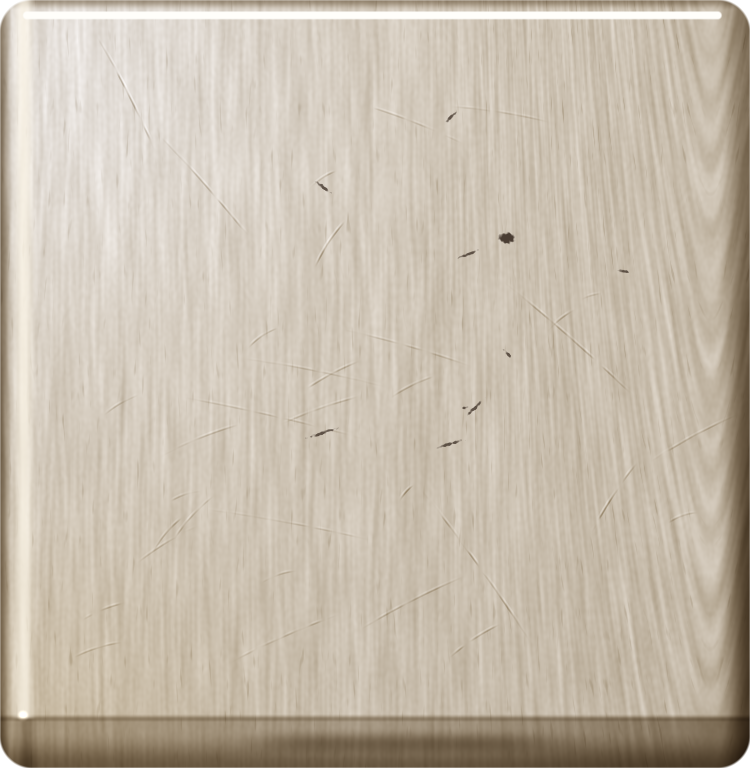
Write a Shadertoy shader that draws this texture.

```glsl
// A pale, lacquered oak block with rounded corners and bevelled, glossy edges.
// Gradient noise stretched along the grain makes the fibres; loops scatter the
// scratches and nicks; shade profiles measured from each side make the bevels.

const vec3 OAK = vec3(0.795, 0.753, 0.69);
const vec3 TONE_STEP = vec3(0.075, 0.084, 0.1);   // colour change per unit of tone
const vec3 GLEAM = vec3(0.05, 0.065, 0.095);
const vec3 NICK_COLOR = vec3(0.29, 0.24, 0.2);
const vec3 SHADE_WARMTH = vec3(0.85, 1.0, 1.25);  // shadows lose blue first
const vec3 BACKDROP = vec3(1.0);
const float CORNER_RADIUS = 0.042;
const float FRONT_HEIGHT = 0.065;
const float RIGHT_WIDTH = 0.046;
const float ARCH_AXIS = 0.925;
const float SCRATCH_WIDTH = 0.0019;
const int SCRATCHES = 34;
const int NICKS = 9;

vec2 hash2(vec2 p) {
    vec2 q = vec2(dot(p, vec2(127.1, 311.7)), dot(p, vec2(269.5, 183.3)));
    return fract(sin(q) * 43758.55);
}

float gradientNoise(vec2 p) {
    vec2 i = floor(p), f = fract(p);
    vec2 u = f * f * f * (f * (f * 6.0 - 15.0) + 10.0);
    vec2 e = vec2(0.0, 1.0);
    float a = dot(hash2(i) * 2.0 - 1.0, f);
    float b = dot(hash2(i + e.yx) * 2.0 - 1.0, f - e.yx);
    float c = dot(hash2(i + e.xy) * 2.0 - 1.0, f - e.xy);
    float d = dot(hash2(i + e.yy) * 2.0 - 1.0, f - e.yy);
    return mix(mix(a, b, u.x), mix(c, d, u.x), u.y);
}

float band(float x, float center, float halfWidth) {
    return smoothstep(halfWidth, 0.0, abs(x - center));
}

// Fibres run upright and bend into pointed arches near the right side
float grainTone(vec2 p) {
    float away = p.x - ARCH_AXIS;
    float arch = smoothstep(0.38, 0.0, abs(away));
    float across = sqrt(away * away + 0.0003) - 0.2 * arch * p.y;
    across += 0.006 * gradientNoise(p * vec2(5.0, 2.5));
    float tone = 1.15 * gradientNoise(vec2(across * 165.0, p.y * 11.0));
    tone += 0.75 * gradientNoise(vec2(across * 75.0, p.y * 3.5) + 31.0);
    tone += 0.5 * gradientNoise(vec2(across * 18.0, p.y * 1.4) + 57.0);
    tone += 0.35 * gradientNoise(p * vec2(190.0, 120.0));
    float pores = gradientNoise(vec2(across * 210.0, p.y * 32.0) + 83.0);
    tone -= 0.9 * smoothstep(0.22, 0.6, pores);
    float rings = sin(across * 340.0 + 5.0 * gradientNoise(p * vec2(9.0, 4.0)));
    return tone + 0.34 * rings * arch;
}

// Hairline scratches: a dark groove with a lit lip beside it
float scratchTone(vec2 p, vec2 size) {
    float tone = 0.0;
    for (int i = 0; i < SCRATCHES; i++) {
        vec2 r = hash2(vec2(float(i), 4.0)), s = hash2(vec2(float(i), 9.0));
        float angle = mix(0.1, 1.0, s.x) * (r.y + s.y > 1.1 ? -1.3 : 1.0);
        vec2 dir = vec2(cos(angle), sin(angle));
        vec2 q = p - mix(vec2(0.12), size - 0.06, r);
        float along = dot(q, dir) / mix(0.02, 0.13, s.y * s.y);
        float side = dot(q, vec2(-dir.y, dir.x)) + 0.003 * along * along;
        float worn = smoothstep(-0.3, 0.25, gradientNoise(q * 45.0 + float(i) * 7.0));
        float mask = smoothstep(1.0, 0.5, abs(along)) * worn * mix(0.6, 1.5, s.x);
        float groove = band(side, 0.0, SCRATCH_WIDTH);
        float lip = band(side, SCRATCH_WIDTH * 1.3, SCRATCH_WIDTH);
        tone += mask * (0.6 * lip - 1.5 * groove);
    }
    return tone;
}

// Small ragged dents, and one round pit
float nickMask(vec2 p) {
    float rough = gradientNoise(p * 230.0);
    vec2 pit = (p - vec2(0.66, 0.69)) / vec2(0.011, 0.0075);
    float mask = smoothstep(1.1, 0.6, length(pit) + 0.5 * rough);
    for (int i = 0; i < NICKS; i++) {
        vec2 r = hash2(vec2(float(i), 21.0)), s = hash2(vec2(float(i), 37.0));
        float angle = mix(-1.0, 1.2, s.x);
        vec2 dir = vec2(cos(angle), sin(angle));
        vec2 q = p - mix(vec2(0.4, 0.42), vec2(0.82, 0.92), r);
        vec2 local = vec2(dot(q, dir), dot(q, vec2(-dir.y, dir.x)));
        local /= vec2(mix(0.004, 0.022, s.y), 0.0024);
        mask = max(mask, 0.85 * smoothstep(1.1, 0.3, length(local) + 0.9 * rough));
    }
    return mask;
}

void mainImage(out vec4 fragColor, in vec2 fragCoord) {
    vec2 p = fragCoord / iResolution.y;
    vec2 size = vec2(iResolution.x / iResolution.y, 1.0);
    float right = size.x - p.x, top = size.y - p.y;
    float front = smoothstep(FRONT_HEIGHT + 0.003, FRONT_HEIGHT - 0.003, p.y);

    // Face: light falls off from the upper left
    vec2 fromLight = p - vec2(0.08, 0.92);
    float tone = 0.78 - 1.1 * length(fromLight * vec2(1.0, 0.85));
    tone += grainTone(p) + scratchTone(p, size) * (1.0 - front);
    vec3 color = OAK + TONE_STEP * tone;
    color += GLEAM * exp(-9.0 * dot(fromLight, fromLight));
    color -= vec3(0.0, 0.012, 0.04) * smoothstep(0.45, 0.0, p.y) * smoothstep(0.5, 0.0, p.x);
    color = mix(color, NICK_COLOR, nickMask(p));

    // Bevel shadows
    float shade = mix(0.5, 1.0, smoothstep(0.0, 0.017, p.x));
    shade *= mix(0.65, 1.0, smoothstep(0.0, 0.014, top));
    float rightDark = mix(0.3, 0.58, smoothstep(0.1, 0.95, p.y));
    shade *= mix(rightDark, 1.0, smoothstep(0.0, RIGHT_WIDTH, right));
    float frontShade = mix(0.46, 0.78, smoothstep(0.0, 0.05, p.y));
    frontShade -= 0.2 * band(p.y, 0.034, 0.02) * smoothstep(0.28, 0.42, p.x) * smoothstep(0.8, 0.6, p.x);
    frontShade -= 0.14 * smoothstep(0.5, 0.95, p.x) + 0.16 * band(p.x, 0.035, 0.02);
    shade *= mix(1.0, frontShade, front) * (1.0 - 0.24 * band(p.y, FRONT_HEIGHT, 0.006));
    color *= pow(vec3(shade), SHADE_WARMTH);

    // Glossy reflections along the left and top edges
    float leftGloss = band(p.x, 0.031, 0.018) * (1.0 - front);
    color = mix(color, vec3(0.99, 0.965, 0.91), 0.75 * leftGloss);
    vec2 strip = vec2(p.x - clamp(p.x, 0.035, size.x - 0.042), top - 0.02);
    color = mix(color, vec3(1.0, 0.995, 0.98), smoothstep(0.0065, 0.0035, length(strip)));
    color += 0.35 * smoothstep(0.009, 0.0, length(p - vec2(0.03, 0.068)));

    // Rounded outline
    vec2 outer = abs(p - 0.5 * size) - 0.5 * size + CORNER_RADIUS;
    float outline = length(max(outer, 0.0)) - CORNER_RADIUS;
    color = mix(color, BACKDROP, smoothstep(-0.002, 0.002, outline));
    fragColor = vec4(clamp(color, 0.0, 1.0), 1.0);
}
```
